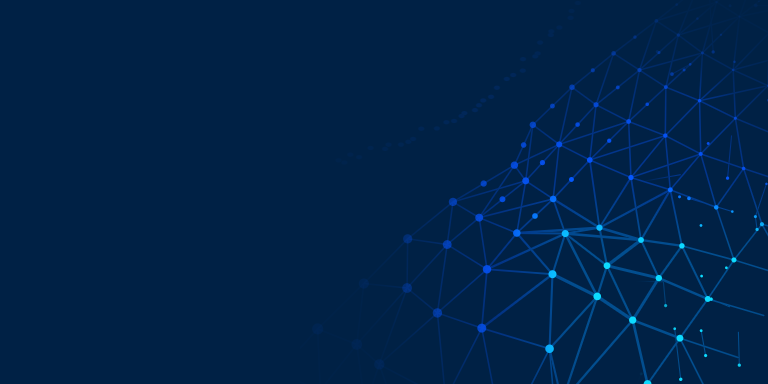
Give the GLSL for this background, as a WebGL 1 fragment shader.

```glsl
precision highp float;
// Glowing network of linked nodes sweeping up the right side of a navy field.
uniform vec2 u_resolution;

// Lengths are in units of the canvas height.
const vec3 NAVY = vec3(0.0, 0.13, 0.27);
const vec3 BLUE = vec3(0.02, 0.33, 1.0);
const vec3 CYAN = vec3(0.05, 0.86, 1.0);
const vec3 LINK_CYAN = vec3(0.02, 0.57, 1.0);
const vec2 FOCUS = vec2(1.667, 0.297);         // brightest part of the mesh
const vec2 UPPER_FOCUS = vec2(1.797, 0.66);    // smaller blue highlight
const vec2 BOLD_CENTER = vec2(1.56, 0.23);
const vec2 FADE_RANGE = vec2(0.25, 0.76);
const vec2 UPPER_RANGE = vec2(0.06, 0.26);
const vec2 TINT_X = vec2(1.27, 1.52);
const vec2 TINT_Y = vec2(0.336, 0.557);
const float MESH_LEFT = 0.78;
const float MESH_JITTER = 0.012;
const float THIN_LINE = 0.002;
const float BOLD_LINE = 0.0048;
const float LINE_ALPHA = 0.4;
const float SPECK_CELL = 0.085;
const float SPECK_RADIUS = 0.0045;
const float STREAK_ALPHA = 0.12;

float hash(vec2 p) { return fract(sin(dot(p, vec2(127.1, 311.7))) * 4375.85); }
vec2 hash2(vec2 p) { return vec2(hash(p), hash(p + 37.3)); }

// Antialiased coverage of a shape with the given distance and half width.
float cover(float dist, float halfWidth) {
  return clamp(0.5 + (halfWidth - dist) * u_resolution.y, 0.0, 1.0);
}

float segment(vec2 p, vec2 a, vec2 b) {
  vec2 ab = b - a;
  return length(p - a - ab * clamp(dot(p - a, ab) / dot(ab, ab), 0.0, 1.0));
}

// Smooth local pull on the lattice.
vec2 bend(vec2 id, vec2 center, float sharpness, vec2 shift) {
  vec2 d = id - center;
  return shift * exp(-sharpness * dot(d, d));
}

// Curved lattice: id.x climbs along the sweep, id.y runs to its right.
vec2 meshNode(vec2 id) {
  float u = id.x, v = id.y;
  vec2 node = vec2(0.833 + 0.109 * u + (0.099 - 0.0057 * u) * v + 0.0052 * v * v,
                   0.141 + 0.1146 * u - 0.0017 * u * u - 0.0417 * v);
  node.y -= 0.06 * max(v - 2.0, 0.0) * max(1.0 - u, 0.0);
  node += bend(id, vec2(4.0, 0.0), 1.6, vec2(0.07, 0.0));
  node += bend(id, vec2(2.0, 3.2), 1.4, vec2(0.078, 0.052));
  node += bend(id, vec2(4.0, 3.4), 2.0, vec2(0.03, -0.06));
  node += bend(id, vec2(1.5, 1.0), 1.4, vec2(0.03, 0.06));
  node += bend(id, vec2(1.0, 5.0), 3.0, vec2(-0.08, -0.09));
  node += bend(id, vec2(1.5, 4.0), 1.4, vec2(0.05, 0.01));
  node += bend(id, vec2(2.3, 5.3), 1.4, vec2(0.025, 0.02));
  node += bend(id, vec2(1.0, 3.0), 2.2, vec2(-0.036, 0.0));
  node += bend(id, vec2(3.0, 3.0), 3.0, vec2(0.0, 0.042));
  node += bend(id, vec2(0.0, 2.0), 2.0, vec2(-0.063, -0.01));
  return node + (hash2(id) - 0.5) * MESH_JITTER;
}

float link(vec2 p, vec2 a, vec2 b, vec2 id, float sparsity) {
  float pick = hash(id + 11.7);
  float bold = smoothstep(0.36, 0.06, distance(0.5 * (a + b), BOLD_CENTER)) * max(pick, 0.3);
  return step(sparsity, pick) * cover(segment(p, a, b), mix(THIN_LINE, BOLD_LINE, bold));
}

// Large mesh: x is line coverage, y is node coverage.
vec2 mesh(vec2 p) {
  vec2 ink = vec2(0.0);
  for (int i = -1; i < 10; i++) {
    for (int j = 0; j < 7; j++) {
      vec2 id = vec2(float(i), float(j));
      vec2 here = meshNode(id), along = meshNode(id + vec2(1.0, 0.0));
      vec2 across = meshNode(id + vec2(0.0, 1.0));
      float sparsity = 0.25 * max(id.y - 4.0, 0.0);
      float lines = max(link(p, here, along, id, sparsity), link(p, here, across, id + 0.3, sparsity));
      lines = max(lines, link(p, across, along, id + 0.6, sparsity));
      if (i > 1 && j < 4) lines = max(lines, link(p, here, meshNode(id + 1.0), id + 0.8, 0.45));
      float radius = 0.0143 - 0.0012 * id.x - 0.0005 * id.y;
      float dots = cover(length(p - here), radius);
      // Smaller nodes halfway along the upper links.
      if (i > 2 && j < 3) dots = max(dots, cover(length(p - 0.5 * (here + along)), 0.75 * radius));
      ink = max(ink, vec2(lines, dots));
    }
  }
  return ink;
}

vec2 speckNode(vec2 cell) { return (cell + 0.1 + 0.8 * hash2(cell + 5.1)) * SPECK_CELL; }

// Small specks at the right, some joined to a neighbour.
vec2 specks(vec2 p) {
  vec2 ink = vec2(0.0);
  for (int k = 0; k < 9; k++) {
    vec2 cell = floor(p / SPECK_CELL) + vec2(mod(float(k), 3.0), floor(float(k) / 3.0)) - 1.0;
    vec2 here = speckNode(cell);
    float pick = hash(cell + 2.9);
    vec2 side = pick > 0.82 ? vec2(1.0, 0.0) : vec2(0.0, 1.0);
    float line = step(0.64, pick) * cover(segment(p, here, speckNode(cell + side)), 0.7 * THIN_LINE);
    float dots = step(0.42, pick) * cover(length(p - here), SPECK_RADIUS * (0.4 + 0.7 * pick));
    ink = max(ink, vec2(line, dots));
  }
  return ink * smoothstep(1.65, 1.78, p.x);
}

// Faint trail of dots curving up toward the top edge.
float streak(vec2 p) {
  float ink = 0.0;
  for (int i = 0; i < 34; i++) {
    float t = float(i) / 33.0;
    vec2 center = vec2(0.87 + t * (0.85 - 0.22 * t), 0.58 + t * (0.16 + 0.26 * t));
    center += (hash2(vec2(float(i), 8.0)) - 0.5) * 0.025;
    float glow = 1.0 - 1.3 * abs(t - 0.55);
    ink = max(ink, glow * cover(length((p - center) * vec2(0.7, 1.0)), 0.0055));
  }
  return ink;
}

void main() {
  vec2 p = gl_FragCoord.xy / u_resolution.y;
  vec3 color = NAVY;
  if (p.x > MESH_LEFT) {
    float cyan = smoothstep(TINT_X.x, TINT_X.y, p.x) * (1.0 - smoothstep(TINT_Y.x, TINT_Y.y, p.y));
    float fade = 1.0 - 0.94 * smoothstep(FADE_RANGE.x, FADE_RANGE.y, distance(p, FOCUS));
    fade = max(fade, 0.9 - 0.9 * smoothstep(UPPER_RANGE.x, UPPER_RANGE.y, distance(p, UPPER_FOCUS)));
    vec2 ink = max(mesh(p), specks(p));
    color = mix(color, BLUE, streak(p) * STREAK_ALPHA);
    color = mix(color, mix(BLUE, LINK_CYAN, cyan), ink.x * fade * LINE_ALPHA);
    color = mix(color, mix(BLUE, CYAN, cyan), ink.y * fade);
  }
  gl_FragColor = vec4(color, 1.0);
}
```
